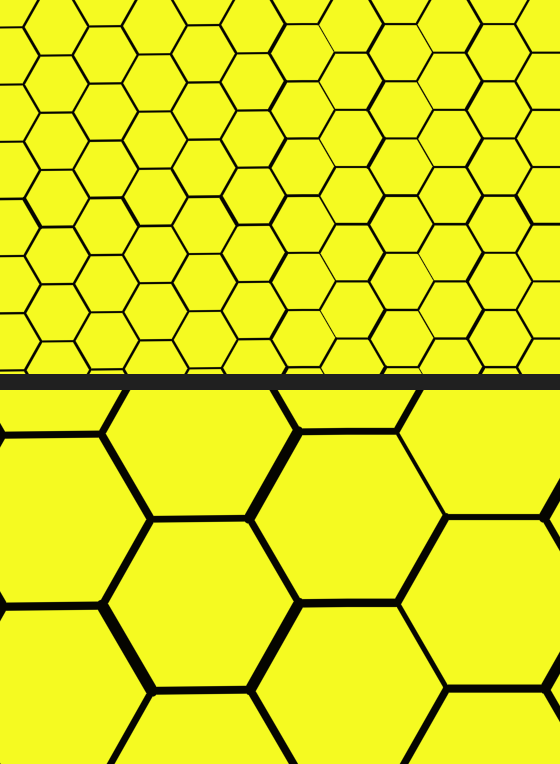
Top, the full canvas; bottom, a detail of the centre.
A WebGL 1 fragment shader for this pattern:

```glsl
precision highp float;

uniform vec2 u_resolution;

const vec3 YELLOW = vec3(0.96, 0.98, 0.13);
const vec3 INK = vec3(0.02, 0.02, 0.0);
const vec2 STEP = vec2(0.0878, 0.1021);   // column and row spacing, canvas width = 1
const vec2 FIRST_TOP = vec2(0.0118, 0.043);
const float HEAVY_ROW = 3.0;

float hash(vec2 p) {
  return fract(sin(dot(p, vec2(127.1, 311.7))) * 43758.5453);
}

float segmentDistance(vec2 p, vec2 a, vec2 b) {
  vec2 ab = b - a;
  return length(p - a - ab * clamp(dot(p - a, ab) / dot(ab, ab), 0.0, 1.0));
}

// Slight shear, plus a gentle sag of the left half
vec2 straighten(vec2 p) {
  return p - vec2(0.0055 * p.y, 0.0113 * max(0.54 - p.x, 0.0));
}

// Line widths of a cell's top, upper left and upper right edges
vec3 edgeWidths(vec2 cell) {
  float even = 1.0 - mod(cell.x, 2.0);
  float heavy = 1.0 - step(0.5, abs(cell.y - HEAVY_ROW));
  float rightHalf = step(5.5, cell.x);
  float thinBand = rightHalf * step(cell.x, 9.5);
  vec3 jitter = vec3(hash(cell), hash(cell + 17.3), hash(cell + 41.9)) - 0.5;

  vec3 width = vec3(0.0039, 0.0045, 0.0047);
  width.x += 0.001 * heavy;
  width.y += 0.0021 * even * rightHalf;
  width.z += even * mix(0.0024 * heavy, 0.0014 * heavy - 0.0027, thinBand);
  return width + jitter * vec3(0.0007, 0.0009, 0.0011);
}

// Signed distance to the ink of the three upper edges of a cell
float upperEdges(vec2 p, vec3 widths) {
  float halfSide = STEP.x / 3.0;
  vec2 topLeft = vec2(-halfSide, 0.0);
  vec2 topRight = vec2(halfSide, 0.0);
  vec2 left = vec2(-2.0 * halfSide, 0.5 * STEP.y);
  vec2 right = vec2(2.0 * halfSide, 0.5 * STEP.y);
  vec3 d = vec3(segmentDistance(p, topLeft, topRight),
                segmentDistance(p, topLeft, left),
                segmentDistance(p, topRight, right)) - 0.5 * widths;
  return min(d.x, min(d.y, d.z));
}

// Nearest edge among the neighbouring columns and rows
float honeycomb(vec2 p) {
  float nearestColumn = floor((p.x - FIRST_TOP.x) / STEP.x + 0.5);
  float d = 1.0;
  for (int i = -1; i <= 1; i++) {
    float column = nearestColumn + float(i);
    float stagger = 0.5 * mod(column, 2.0);
    float row = floor((p.y - FIRST_TOP.y) / STEP.y - stagger);
    for (int j = 0; j <= 1; j++) {
      vec2 cell = vec2(column, row + float(j));
      vec2 top = FIRST_TOP + STEP * (cell + vec2(0.0, stagger));
      d = min(d, upperEdges(p - top, edgeWidths(cell)));
    }
  }
  return d;
}

void main() {
  // Rows are counted downward from the top of the canvas
  vec2 p = vec2(gl_FragCoord.x, u_resolution.y - gl_FragCoord.y) / u_resolution.x;
  float d = honeycomb(straighten(p));
  float pixel = 1.0 / u_resolution.x;
  float ink = 1.0 - smoothstep(-0.75 * pixel, 0.75 * pixel, d);
  gl_FragColor = vec4(mix(YELLOW, INK, ink), 1.0);
}
```
